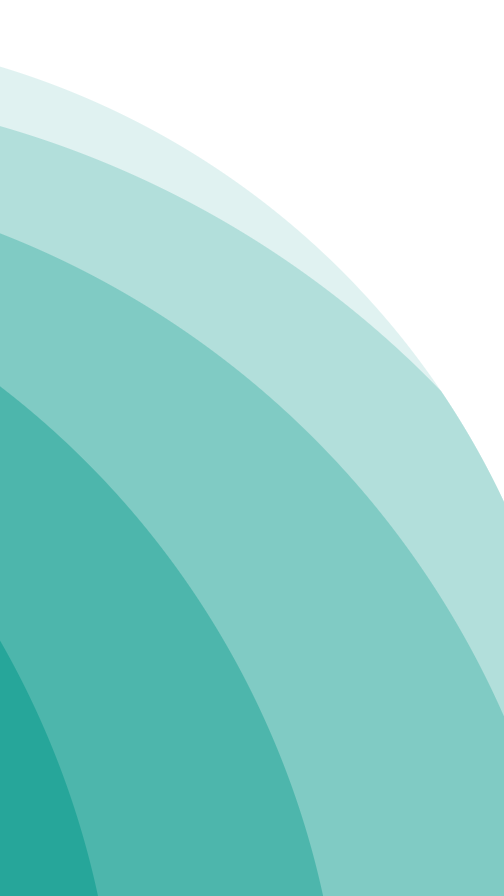
Give the GLSL for this background, as a Shadertoy shader.

```glsl
// Nested teal discs rising from the lower left over a white sheet.

// Discs as (centre x, centre y, radius), in units of canvas height
const int DISC_COUNT = 5;
const vec3 DISCS[DISC_COUNT] = vec3[](
    vec3(-0.2629,  0.0527, 0.9117),
    vec3(-0.3064, -0.2083, 1.1107),
    vec3(-0.3697, -0.2091, 1.0182),
    vec3(-0.5961, -0.2077, 0.9790),
    vec3(-0.8602, -0.2083, 0.9917));

// Tints from the outermost disc to the innermost
const vec3 TINTS[DISC_COUNT] = vec3[](
    vec3(0.878, 0.949, 0.945),
    vec3(0.698, 0.875, 0.859),
    vec3(0.502, 0.796, 0.769),
    vec3(0.302, 0.714, 0.675),
    vec3(0.149, 0.651, 0.604));

const vec3 PAPER = vec3(1.0);

float discDistance(vec2 p, vec3 disc) {
    return length(p - disc.xy) - disc.z;
}

// Coverage of a shape across one pixel at its edge
float coverage(float dist, float pixel) {
    return clamp(0.5 - dist / pixel, 0.0, 1.0);
}

void mainImage(out vec4 fragColor, in vec2 fragCoord) {
    vec2 p = fragCoord / iResolution.y;
    float pixel = 1.0 / iResolution.y;

    // Paint inward; each disc is clipped by the one around it
    vec3 color = PAPER;
    float dist = -1.0;
    for (int i = 0; i < DISC_COUNT; i++) {
        dist = max(dist, discDistance(p, DISCS[i]));
        color = mix(color, TINTS[i], coverage(dist, pixel));
    }

    fragColor = vec4(color, 1.0);
}
```
